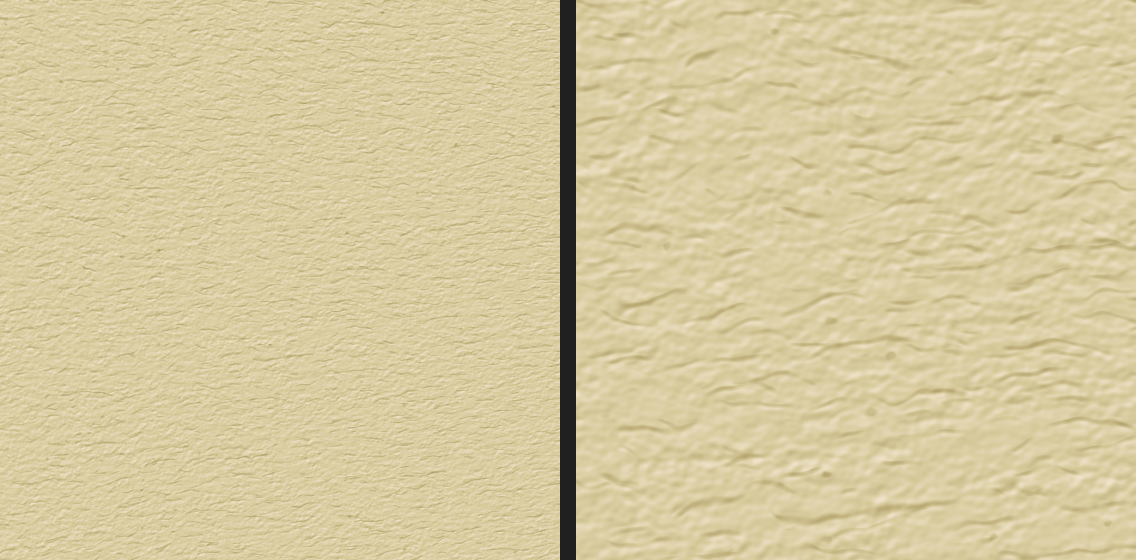
Left, the full canvas; right, a detail of the centre.
Write a WebGL 1 fragment shader that draws this texture.

```glsl
precision highp float;
// Pale cream leather: crisp pebbled grain crossed by short, mostly level creases.
// A height field of gradient noise is lit from above by a finite difference,
// creases and sparse pores darken it, and a three-colour ramp tints the tone.
uniform vec2 u_resolution;

const vec3 SHADOW_TAN = vec3(0.75, 0.69, 0.49);
const vec3 BODY_CREAM = vec3(0.845, 0.795, 0.615);
const vec3 LIGHT_CREAM = vec3(0.90, 0.85, 0.72);
const float SHADOW_TONE = 0.75;
const float BODY_TONE = 0.845;
const float LIGHT_TONE = 0.90;

float hash(vec2 cell) {
  vec3 v = fract(vec3(cell.xyx) * vec3(0.1031, 0.1030, 0.0973));
  v += dot(v, v.yzx + 33.33);
  return fract((v.x + v.y) * v.z);
}

// Dot product of a random unit gradient with the offset from its corner.
float corner(vec2 cell, vec2 offset) {
  float angle = 6.28318 * hash(cell);
  return dot(vec2(cos(angle), sin(angle)), offset);
}

// Gradient noise, centred on zero.
float noise(vec2 p) {
  vec2 i = floor(p);
  vec2 f = p - i;
  vec2 u = f * f * f * (f * (f * 6.0 - 15.0) + 10.0);
  vec2 e = vec2(1.0, 0.0);
  float low = mix(corner(i, f), corner(i + e, f - e), u.x);
  float high = mix(corner(i + e.yx, f - e.yx), corner(i + 1.0, f - 1.0), u.x);
  return mix(low, high, u.y);
}

// Lean the grain: level near the top, rising to the right near the bottom.
vec2 leanGrain(vec2 p) {
  float slope = mix(0.20, -0.02, p.y);
  float sway = 0.012 * noise(p * 5.0 + 3.7);
  return vec2(p.x, p.y - slope * p.x + sway);
}

// Short lines of even width where stretched noise crosses zero going upward,
// so that only level stretches show and no closed loops appear.
float creaseLayer(vec2 p, vec2 frequency, float halfWidth, vec2 seed) {
  float wobble = 0.0045 * noise(p * vec2(62.0, 70.0) + seed);
  vec2 q = (p + vec2(0.0, wobble)) * frequency + seed;
  float level = noise(q);
  float rise = (noise(q + vec2(0.0, 0.1)) - level) / 0.1;
  float dist = abs(level) / max(rise, 0.3) / frequency.y;
  float line = 1.0 - smoothstep(0.0, halfWidth, dist);
  float breaks = noise(p * vec2(34.0, 48.0) + seed.yx);
  return line * smoothstep(0.1, 0.6, rise) * smoothstep(-0.25, 0.2, breaks);
}

float creases(vec2 p) {
  float broad = creaseLayer(p, vec2(16.0, 54.0), 0.0036, vec2(17.3, 41.9));
  float fine = creaseLayer(p, vec2(28.0, 80.0), 0.0030, vec2(63.1, 9.4));
  return max(broad, 0.75 * fine);
}

float leatherHeight(vec2 p, float crease) {
  float folds = noise(p * vec2(32.0, 68.0) + 11.2);
  float pebbles = noise(p * vec2(92.0, 118.0) + 29.6);
  float fineGrain = noise(p * vec2(175.0, 205.0) + 71.8);
  float roughness = 1.0 + 0.9 * noise(p * vec2(22.0, 30.0) + 47.3);
  float grain = 0.52 * pebbles + 0.30 * fineGrain;
  return 0.45 * folds + roughness * grain - 0.20 * crease;
}

// Sparse ragged pits, at most one per cell.
float pores(vec2 p, float density, float share) {
  vec2 q = p * density + 0.06 * noise(p * 190.0);
  vec2 cell = floor(q);
  vec2 centre = 0.25 + 0.5 * vec2(hash(cell + 5.1), hash(cell + 27.7));
  float radius = mix(0.06, 0.12, hash(cell + 51.3));
  float dist = length((fract(q) - centre) * vec2(0.8, 1.0));
  float present = step(hash(cell + 83.9), share);
  return present * (1.0 - smoothstep(0.3 * radius, radius, dist));
}

vec3 leatherColor(float tone) {
  float dark = clamp((tone - SHADOW_TONE) / (BODY_TONE - SHADOW_TONE), -0.6, 1.0);
  float light = clamp((tone - BODY_TONE) / (LIGHT_TONE - BODY_TONE), 0.0, 1.6);
  return mix(SHADOW_TAN, BODY_CREAM, dark) + (LIGHT_CREAM - BODY_CREAM) * light;
}

void main() {
  vec2 p = gl_FragCoord.xy / min(u_resolution.x, u_resolution.y);
  vec2 q = leanGrain(p);

  // Relief lit from above and slightly from the left
  vec2 ahead = q + vec2(-0.0010, 0.0027);
  float crease = creases(q);
  float relief = leatherHeight(q, crease) - leatherHeight(ahead, creases(ahead));

  // Tone: lit relief, crease shadow and pores
  float tone = 0.857 + 0.15 * relief - 0.070 * crease;
  tone -= 0.08 * pores(p, 30.0, 0.12);

  gl_FragColor = vec4(leatherColor(tone), 1.0);
}
```
